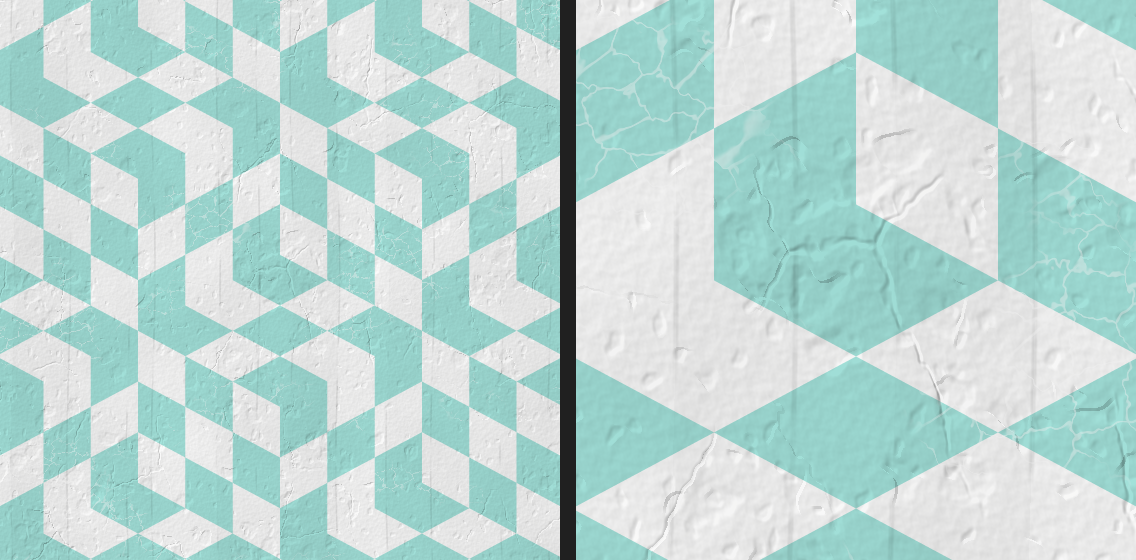
Left: the whole. Right: its middle third, enlarged.
Write a Shadertoy shader that draws this pattern.

```glsl
#define PAINT vec3(.588, .815, .788)
#define PLASTER vec3(.902, .902, .901)
#define CELL vec2(.0845, .0905)      // column width, upright edge length
#define CUBE_CORNER vec2(.5, .2735)  // where three faces of one cube meet
#define BOARDS 12.
#define RELIEF .19
#define LIGHT_STEP vec2(-.0016, .0016)
#define SUBSAMPLES 4

vec2 hash2(vec2 p) {
    vec3 q = fract(p.xyx * vec3(.1031, .103, .0973));
    q += dot(q, q.yzx + 33.33);
    return fract((q.xx + q.yz) * q.zy);
}

// Cellular noise: nearest distance, second distance, random value of the cell
vec3 cells(vec2 p) {
    vec2 base = floor(p);
    vec3 found = vec3(9., 9., 0.);
    for (int j = -1; j <= 1; j++)
        for (int i = -1; i <= 1; i++) {
            vec2 cell = base + vec2(i, j);
            vec2 rnd = hash2(cell);
            float d = length(cell + rnd - p);
            if (d < found.x) found = vec3(d, found.x, fract(rnd.x * 37. + rnd.y * 17.));
            else found.y = min(found.y, d);
        }
    return found;
}

// Layered, rotated sines, roughly -1 to 1
float blotch(vec2 p) {
    float sum = 0., amp = .5;
    for (int i = 0; i < 4; i++) {
        sum += amp * sin(p.x + 1.6 * sin(p.y * .8)) * cos(p.y + sin(p.x * .7));
        p = mat2(.8, .6, -.6, .8) * p * 1.9 + 1.3;
        amp *= .65;
    }
    return sum;
}

float hexRadius(vec2 p) {
    p = abs(p);
    return max(p.x, p.y + .5 * p.x);
}

// 1 on painted rhombs: hexagonal cubes whose faces are 3 by 3 checkers
float painted(vec2 uv) {
    const vec2 period = vec2(6., 9.);
    vec2 p = (uv - CUBE_CORNER) / CELL;
    vec2 a = mod(p + .5 * period, period) - .5 * period;
    vec2 b = mod(p, period) - .5 * period;
    vec2 c = hexRadius(a) < hexRadius(b) ? a : b;
    float side = abs(c.x), drop = .5 * side - c.y;
    bool top = drop < 0.;
    vec2 face = top ? vec2(c.y + .5 * c.x, c.y - .5 * c.x) : vec2(side, drop);
    float odd = mod(floor(face.x) + floor(face.y), 2.);
    return (!top && c.x < 0.) ? odd : 1. - odd;
}

// Plaster height: dents, pits, cracks and grain
float relief(vec2 p) {
    vec2 q = p + .007 * vec2(blotch(p * 55.), blotch(p * 55. + 9.));
    float worn = smoothstep(-.1, .5, blotch(p * 15. + 2.));
    vec3 dent = cells(q * 25.);
    vec3 pit = cells(q * vec2(75., 55.));
    vec3 crack = cells(q * vec2(9., 6.) + 4.);
    float h = -.9 * step(.86 - .45 * worn, dent.z) * (1. - smoothstep(.2, .42, dent.x));
    h -= .6 * step(.85 - .3 * worn, pit.z) * (1. - smoothstep(.12, .4, pit.x));
    h -= worn * step(.45, crack.z) * (1. - smoothstep(.0, .035, crack.y - crack.x));
    h += .22 * cells(p * 150.).x + .16 * blotch(p * 190.);
    return h + .25 * worn * blotch(q * 70.);
}

// Board tone, and a thin broken seam at each board's edge
float boards(vec2 p) {
    float x = p.x * BOARDS + .04 * sin(p.y * 9.);
    float k = floor(x);
    float seam = k + .2 + .6 * hash2(vec2(k, 5.)).x;
    float id = k + step(seam, x);
    float broken = smoothstep(-.25, .35, blotch(vec2(k * 3.1, p.y * 22.)));
    float line = 1. - smoothstep(.008, .028, abs(x - seam));
    return .03 * (hash2(vec2(id, 8.)).y - .5) - .07 * broken * line;
}

void mainImage(out vec4 fragColor, in vec2 fragCoord) {
    vec2 uv = fragCoord / iResolution.y;

    // Smooth rhomb edges
    float paint = 0.;
    for (int j = 0; j < SUBSAMPLES; j++)
        for (int i = 0; i < SUBSAMPLES; i++) {
            vec2 offset = (vec2(i, j) + .5) / float(SUBSAMPLES) - .5;
            paint += painted((fragCoord + offset) / iResolution.y);
        }
    paint /= float(SUBSAMPLES * SUBSAMPLES);
    vec3 color = mix(PLASTER, PAINT, paint);

    // Light from the upper left
    float slope = relief(uv) - relief(uv + LIGHT_STEP);
    float tone = 1. + clamp(RELIEF * slope, -.3, .065);
    tone += boards(uv) + .022 * blotch(uv * 13. + 6.);
    color *= tone;

    // Pale hairline crazing in scattered patches
    vec3 craze = cells(uv * vec2(30., 38.) + .25 * blotch(uv * 80.));
    float hairline = 1. - smoothstep(.02, .07, craze.y - craze.x);
    float patches = smoothstep(.15, .5, blotch(uv * 11. + 8.));
    color = mix(color, vec3(.94), .4 * hairline * patches);

    fragColor = vec4(clamp(color, 0., 1.), 1.);
}
```
